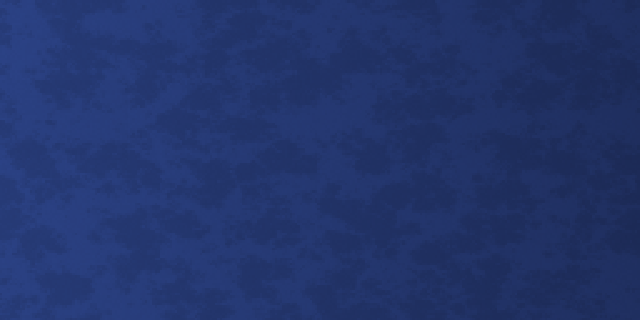
Reproduce this texture procedurally as a Shadertoy shader.

```glsl
const vec3 LEFT_BLUE = vec3(0.159, 0.243, 0.492);
const vec3 RIGHT_BLUE = vec3(0.117, 0.176, 0.359);
const float MOSAIC_ROWS = 128.0;           // small square cells per canvas height
const float RISER_SOFTNESS = 0.5;
const vec2 BLOTCH_SCALE = vec2(4.8, 7.0);  // wider than tall
const int OCTAVES = 5;
const float OCTAVE_GAIN = 0.72;
const vec2 BLOTCH_RANGE = vec2(0.34, 0.52);
const float BLOTCH_CONTRAST = 0.105;
const float BLOTCH_MEAN = 0.6;
const float GRAIN = 0.022;
const vec2 PANEL_SCALE = vec2(5.0, 4.0);
const float PANEL_CONTRAST = 0.018;

float hash(vec2 p) {
    vec3 q = fract(p.xyx * 0.1031);
    q += dot(q, q.yzx + 33.33);
    return fract((q.x + q.y) * q.z);
}

vec2 hash2(vec2 p) {
    return vec2(hash(p), hash(p + 57.3));
}

// Distance to the nearest scattered point
float cellular(vec2 p) {
    vec2 cell = floor(p);
    vec2 local = p - cell;
    float nearest = 4.0;
    for (int y = -1; y <= 1; y++) {
        for (int x = -1; x <= 1; x++) {
            vec2 offset = vec2(x, y);
            vec2 toPoint = offset + hash2(cell + offset) - local;
            nearest = min(nearest, dot(toPoint, toPoint));
        }
    }
    return sqrt(nearest);
}

// Cellular octaves, rotated to hide the lattice
float blotches(vec2 p) {
    const mat2 TURN = mat2(0.8, 0.6, -0.6, 0.8);
    float sum = 0.0, total = 0.0, weight = 1.0;
    for (int i = 0; i < OCTAVES; i++) {
        sum += weight * cellular(p + 31.7);
        total += weight;
        weight *= OCTAVE_GAIN;
        p = TURN * p * 2.03 + 11.9;
    }
    return sum / total;
}

// Stair-stepped coordinates with softened risers
vec2 mosaic(vec2 uv) {
    vec2 p = uv * MOSAIC_ROWS;
    float riser = clamp(RISER_SOFTNESS * MOSAIC_ROWS / iResolution.y, 0.02, 1.0);
    return (floor(p) + smoothstep(1.0 - riser, 1.0, fract(p))) / MOSAIC_ROWS;
}

void mainImage(out vec4 fragColor, in vec2 fragCoord) {
    vec2 uv = fragCoord / iResolution.y;
    float across = fragCoord.x / iResolution.x;

    // Ragged mottling
    float mottling = smoothstep(BLOTCH_RANGE.x, BLOTCH_RANGE.y,
                                blotches(mosaic(uv) * BLOTCH_SCALE));
    float shade = 1.0 + BLOTCH_CONTRAST * (mottling - BLOTCH_MEAN);

    // Faint rectangular panels and fine grain
    shade += PANEL_CONTRAST * (hash(floor(uv * PANEL_SCALE) + 3.0) - 0.5);
    shade += GRAIN * (hash(floor(uv * MOSAIC_ROWS) + 19.0) - 0.5);

    // Light falls off from left to right
    vec3 blue = mix(LEFT_BLUE, RIGHT_BLUE, across);
    fragColor = vec4(blue * shade, 1.0);
}
```
